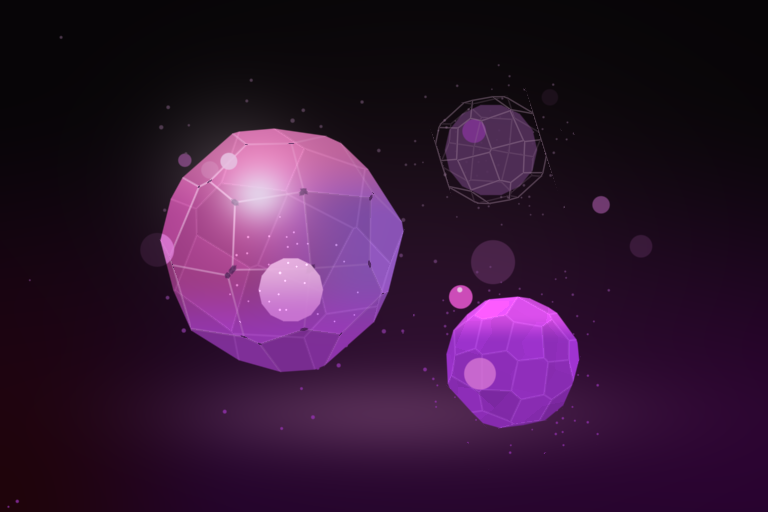
Write a Shadertoy shader that draws this background.

```glsl
struct Facet { float rim, edge, backEdge, corner; vec3 normal, backNormal; };

const vec3 MAUVE = vec3(0.62, 0.33, 0.62), PINK = vec3(0.86, 0.48, 0.84), PALE = vec3(0.9, 0.75, 0.88);

float hash(vec2 p) { return fract(sin(dot(p, vec2(127.1, 311.7))) * 43758.5); }

float blob(vec2 p, vec2 center, vec2 size) {
    vec2 d = (p - center) / size;
    return exp(-dot(d, d));
}

float disc(vec2 p, vec2 center, float radius, float soft) {
    return smoothstep(soft, -soft, length(p - center) - radius);
}

float polygon(vec2 q, float radius, float sides, float soft) {
    float sector = 6.28319 / sides;
    float a = mod(atan(q.y, q.x), sector) - 0.5 * sector;
    return smoothstep(soft, -soft, length(q) * cos(a) - radius);
}

float line(float d, float width, float soft) {
    return smoothstep(width + soft, max(width - soft, 0.0), d);
}

float planeHeight(vec3 n, vec2 q) { return (1.0 - dot(n.xy, q)) / n.z; }

// Signed distance to the seam of two planes
float seam(vec3 a, vec3 b, vec2 q) {
    return (planeHeight(a, q) - planeHeight(b, q)) / max(length(a.xy / a.z - b.xy / b.z), 1e-4);
}

// Convex solid bounded by evenly spread planes
Facet gem(vec2 q, float count, float spin) {
    vec3 front = vec3(0, 0, 1), front2 = front, back = -front, back2 = back;
    vec3 near = vec3(99.0);
    vec2 far = vec2(-99.0);
    for (float i = 0.5; i < count; i++) {
        float y = 1.0 - 2.0 * i / count, a = i * 2.39996 + spin;
        vec3 n = vec3(sqrt(1.0 - y * y) * vec2(cos(a), sin(a)), y).xzy;
        n.xy = mat2(cos(spin), sin(spin), -sin(spin), cos(spin)) * n.xy;
        float z = planeHeight(n, q);
        if (n.z > 0.0) {
            if (z < near.x) { near = vec3(z, near.xy); front2 = front; front = n; }
            else if (z < near.y) { near = vec3(near.x, z, near.y); front2 = n; }
            else near.z = min(near.z, z);
        } else if (z > far.x) { far = vec2(z, far.x); back2 = back; back = n; }
        else if (z > far.y) { far.y = z; back2 = n; }
    }
    return Facet(seam(front, back, q), abs(seam(front, front2, q)),
                 abs(seam(back, back2, q)), near.z - near.x, front, back);
}

vec3 facetColor(Facet f, vec3 color) {
    return color * (0.86 + 0.2 * hash(f.normal.xy) + 0.1 * hash(f.backNormal.xy) + 0.14 * f.normal.y);
}

float dust(vec2 p, float cell, float density, float radius, float soft) {
    vec2 id = floor(p / cell);
    vec2 center = (id + 0.2 + 0.6 * vec2(hash(id + 3.1), hash(id + 8.7))) * cell;
    return step(hash(id), density) * disc(p, center, radius * (0.6 + 0.6 * hash(id + 5.3)), soft);
}

float cloud(vec2 p, vec2 center, float inner, float outer) {
    return smoothstep(outer, inner, length(p - center));
}

vec3 backdrop(vec2 p) {
    vec3 col = mix(vec3(0.13, 0.01, 0.16), vec3(0.025, 0.018, 0.025), smoothstep(0.0, 0.85, p.y));
    col += vec3(0.085, 0.045, 0.07) * blob(p, vec2(0.82, 0.45), vec2(0.5, 0.38));
    col += vec3(0.16, 0.13, 0.14) * blob(p, vec2(0.75, 0.19), vec2(0.42, 0.085));
    float side = smoothstep(0.5, 0.0, p.x) * smoothstep(0.8, 0.0, p.y);
    col = mix(col, vec3(0.12, 0.015, 0.02), 0.85 * side);
    return col + vec3(0.04, 0.0, 0.035) * blob(p, vec2(1.5, 0.25), vec2(0.4, 0.35));
}

void mainImage(out vec4 fragColor, in vec2 fragCoord) {
    vec2 p = (fragCoord - 0.5 * iResolution.xy) / iResolution.y + vec2(0.75, 0.5);
    float px = 1.0 / iResolution.y;
    vec2 bigC = vec2(0.549, 0.516), lowC = vec2(1.0, 0.293), wireC = vec2(0.959, 0.707);
    vec2 flareC = vec2(0.505, 0.62), bead = vec2(0.9, 0.42);
    vec3 col = backdrop(p);

    // Floating discs and dust
    col += 0.12 * blob(p, vec2(0.44, 0.65), vec2(0.14));
    float sideDisc = disc(p, vec2(0.307, 0.512), 0.033, px);
    float veil = 0.16 * sideDisc + 0.3 * disc(p, vec2(0.963, 0.488), 0.043, px);
    veil += 0.65 * disc(p, vec2(1.174, 0.6), 0.017, px) + 0.22 * disc(p, vec2(1.252, 0.519), 0.022, px);
    veil += 0.1 * disc(p, vec2(1.074, 0.81), 0.016, px) + 0.65 * disc(p, vec2(0.361, 0.687), 0.013, px);
    col = mix(col, MAUVE, veil);
    vec3 dustColor = mix(vec3(0.6, 0.2, 0.72), vec3(0.38, 0.28, 0.38), smoothstep(0.2, 0.65, p.y));
    float fine = max(cloud(p, wireC, 0.11, 0.19), cloud(p, lowC, 0.13, 0.25));
    float specks = max(dust(p, 0.043, 0.36 * cloud(p, bigC, 0.25, 0.42), 0.0035, px),
                       dust(p, 0.021, 0.4 * fine, 0.002, px));
    col = mix(col, dustColor, 0.75 * specks);

    // Large solid
    vec2 q = (p - bigC) / 0.219;
    float soft = px / 0.219;
    Facet f = gem(q, 32.0, 0.6);
    float inside = smoothstep(-soft, soft, f.rim);
    vec3 body = mix(vec3(0.58, 0.22, 0.49), vec3(0.5, 0.3, 0.66), smoothstep(-0.5, 0.8, q.x));
    body = mix(body, vec3(0.66, 0.34, 0.54), smoothstep(0.25, 0.9, q.y));
    body = facetColor(f, mix(body, vec3(0.6, 0.22, 0.72), smoothstep(-0.2, -0.9, q.y)));
    body += 0.05 * line(f.backEdge, 0.008, soft);
    float lit = 0.1 + 0.55 * blob(p, vec2(0.42, 0.58), vec2(0.13, 0.17));
    body = mix(body, PALE, lit * line(f.edge, 0.008, soft));
    body = mix(body, vec3(0.25, 0.1, 0.3), 0.75 * line(f.corner, 0.025, soft));
    body = mix(body, PINK, 0.8 * sideDisc);
    vec3 plate = mix(vec3(0.8, 0.47, 0.83), vec3(0.88, 0.68, 0.86), smoothstep(0.38, 0.48, p.y));
    body = mix(body, plate, 0.9 * polygon(p - vec2(0.568, 0.434), 0.0615, 14.0, px));
    body += 0.3 * dust(p, 0.019, 0.3 * cloud(p, vec2(0.55, 0.46), 0.03, 0.17), 0.0018, px);
    col = mix(col, body, inside);

    // Lens glow
    col += vec3(0.2, 0.17, 0.16) * blob(p, flareC, vec2(0.12)) * (0.35 + 0.65 * inside);
    col = mix(col, vec3(0.9, 0.87, 0.94), 0.85 * blob(p, flareC, vec2(0.06, 0.052)));
    col = mix(col, PALE, 0.22 * disc(p, vec2(0.41, 0.668), 0.017, px));
    col = mix(col, PALE, 0.9 * disc(p, vec2(0.447, 0.685), 0.0165, px));

    // Lower solid
    q = (p - lowC) / 0.123;
    soft = px / 0.123;
    f = gem(q, 42.0, 2.1);
    body = facetColor(f, mix(vec3(0.56, 0.18, 0.73), vec3(0.78, 0.28, 0.84), smoothstep(0.3, 0.75, q.y)));
    body += 0.06 * line(f.edge, 0.012, soft);
    body = mix(body, PINK, 0.75 * disc(p, vec2(0.9375, 0.27), 0.031, px));
    col = mix(col, body, smoothstep(-soft, soft, f.rim));

    // Wire cage around a dim core
    q = (p - wireC) / 0.099;
    soft = px / 0.099;
    f = gem(q, 32.0, 4.0);
    col = mix(col, vec3(0.33, 0.19, 0.36), 0.9 * polygon(p - wireC, 0.088, 14.0, px));
    col = mix(col, vec3(0.5, 0.2, 0.58), 0.85 * disc(p, vec2(0.926, 0.744), 0.023, px));
    float wires = max(line(f.edge, 0.01, soft), 0.5 * line(f.backEdge, 0.01, soft));
    wires = max(wires * smoothstep(-soft, soft, f.rim), line(abs(f.rim), 0.01, soft));
    col = mix(col, vec3(0.62, 0.5, 0.6), 0.42 * wires);

    // Small bright bead
    col = mix(col, vec3(0.8, 0.3, 0.72), disc(p, bead, 0.023, px));
    col = mix(col, PALE, disc(p, bead + vec2(-0.002, 0.014), 0.005, px));
    fragColor = vec4(col, 1.0);
}
```
